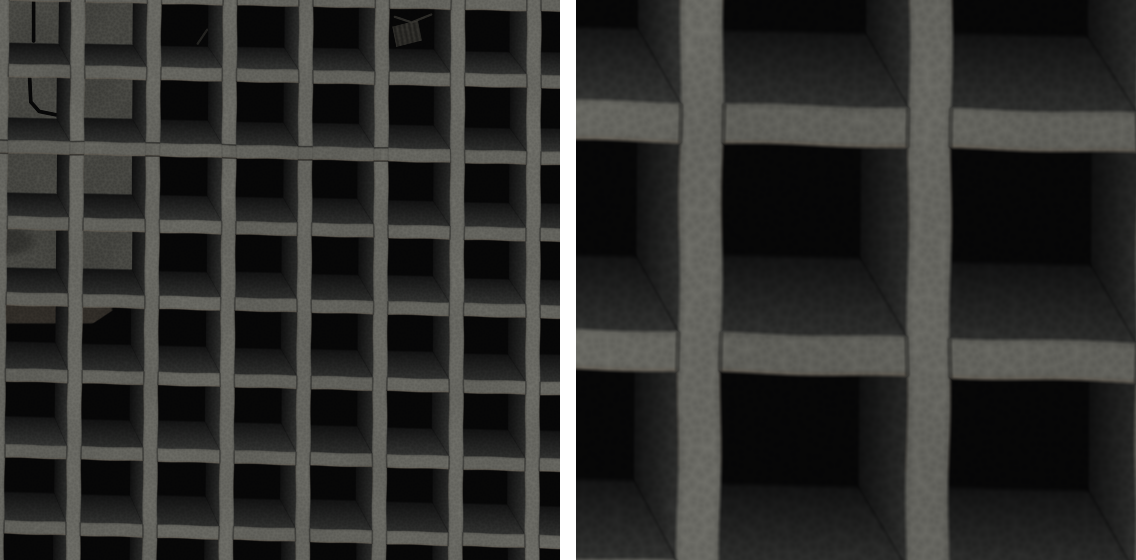
Left: the whole. Right: its middle third, enlarged.
This pattern is drawn by a three.js fragment shader. Its source:

```glsl
// Weathered grey egg-crate grille seen slightly askew, with deep dark cells and a pale panel behind one corner.
varying vec2 vUv;

// Grid: origin and pitch of the bars, drifting from one side to the other
const vec2 ORIGIN_X = vec2(0.0040, -0.0062);  // at top, at bottom
const vec2 PITCH_X  = vec2(0.1357, 0.1366);
const vec2 ORIGIN_Y = vec2(-0.0104, 0.0091);  // at left, at right
const vec2 PITCH_Y  = vec2(0.1359, 0.1370);
const vec2 BAR_HALF = vec2(0.094, 0.088);     // in cells
const float SOFT = 0.012;                     // edge softness in cells
const float RAIL_ROW = 2.0;                   // horizontal bar running unbroken
const float RAIL_END = 5.9;

const vec3 POST_COLOR  = vec3(0.405, 0.405, 0.382);
const vec3 SHELF_COLOR = vec3(0.385, 0.385, 0.362);
const vec3 VOID_COLOR  = vec3(0.026, 0.026, 0.027);
const vec3 DEEP_COLOR  = vec3(0.070, 0.071, 0.072);
const vec3 FRONT_COLOR = vec3(0.182, 0.185, 0.180);
const vec3 PANEL_COLOR = vec3(0.270, 0.270, 0.252);
const vec3 SCRAP_COLOR = vec3(0.230, 0.225, 0.205);
const float GRAIN_SCALE = 190.0;

vec2 hash2(vec2 p) {
  return fract(sin(vec2(dot(p, vec2(127.1, 311.7)), dot(p, vec2(269.5, 183.3)))) * 4375.85);
}

// Distance to the nearest scattered point
float cellular(vec2 p) {
  vec2 cell = floor(p), f = fract(p);
  float nearest = 2.0;
  for (int j = -1; j <= 1; j++)
    for (int i = -1; i <= 1; i++) {
      vec2 o = vec2(float(i), float(j));
      nearest = min(nearest, length(o + hash2(cell + o) - f));
    }
  return nearest;
}

// Slow mottling from layered sines, about -1 to 1
float stain(vec2 p) {
  return 0.5 * sin(p.x * 23.0 + 2.0 * sin(p.y * 17.0)) + 0.5 * sin(p.y * 41.0 + 2.0 * sin(p.x * 31.0));
}

float segment(vec2 p, vec2 a, vec2 b) {
  vec2 d = b - a;
  return length(p - a - d * clamp(dot(p - a, d) / dot(d, d), 0.0, 1.0));
}

float stroke(float d, float radius) {
  return 1.0 - smoothstep(radius - 0.001, radius + 0.001, d);
}

// What lies behind the cells: void, panel, cable and scraps
vec3 backdrop(vec2 p, vec2 id) {
  float slant = smoothstep(0.203, 0.197, p.x + 1.5 * max(p.y - 0.555, 0.0));
  float sliver = smoothstep(0.580, 0.575, p.y) * slant;
  float panel = step(id.x, 1.5) * (id.y < 3.5 ? 1.0 : sliver);
  vec3 tone = id.y < 3.5 ? PANEL_COLOR : vec3(0.19, 0.175, 0.155);
  float shadow = smoothstep(0.07, 0.03, length((p - vec2(0.01, 0.43)) * vec2(1.0, 2.0)));
  vec3 col = mix(VOID_COLOR, tone * (1.0 + 0.05 * stain(p) - 0.3 * shadow), panel);

  float cable = segment(p, vec2(0.060, -0.01), vec2(0.060, 0.073));
  cable = min(cable, segment(p, vec2(0.053, 0.14), vec2(0.055, 0.182)));
  cable = min(cable, segment(p, vec2(0.055, 0.182), vec2(0.070, 0.199)));
  cable = min(cable, segment(p, vec2(0.070, 0.199), vec2(0.100, 0.205)));
  col = mix(col, VOID_COLOR, stroke(cable, 0.0033));

  vec2 s = p - vec2(0.727, 0.060);
  s = vec2(s.x - 0.2 * s.y, s.y + 0.25 * s.x);
  float tag = stroke(max(abs(s.x) - 0.022, abs(s.y) - 0.017), 0.002);
  float wire = segment(p, vec2(0.705, 0.030), vec2(0.735, 0.040));
  wire = min(wire, segment(p, vec2(0.735, 0.040), vec2(0.770, 0.026)));
  col = mix(col, SCRAP_COLOR * (0.85 + 0.15 * sin(s.x * 700.0)), 0.8 * tag);
  col = mix(col, SCRAP_COLOR, 0.7 * stroke(wire, 0.002));
  float streak = segment(p, vec2(0.353, 0.078), vec2(0.370, 0.053));
  return mix(col, SCRAP_COLOR, 0.55 * stroke(streak, 0.002));
}

// Inside of a cell: q runs 0 to 1 across and down the opening
vec3 recess(vec2 p, vec2 q, vec2 id) {
  vec2 corner = vec2(mix(0.80, 0.71, p.x), mix(0.66, 0.53, p.y));
  corner += 0.03 * (hash2(id + 9.0) - 0.5);
  vec2 a = (q - corner) / (1.0 - corner);
  float front = max(a.x, a.y);                // 0 at the back, 1 at the face
  vec3 side = mix(DEEP_COLOR, FRONT_COLOR, clamp(front, 0.0, 1.0));
  side *= mix(1.0, 0.82 + 0.18 * q.y, step(a.y, a.x)) * (0.92 + 0.16 * hash2(id).x);
  side *= 1.0 - 0.18 * smoothstep(0.08, 0.0, abs(a.x - a.y));
  return mix(backdrop(p, id), side, smoothstep(-0.04, 0.06, front));
}

void main() {
  vec2 p = vec2(vUv.x, 1.0 - vUv.y);          // y measured downwards
  vec2 g = vec2((p.x - mix(ORIGIN_X.x, ORIGIN_X.y, p.y)) / mix(PITCH_X.x, PITCH_X.y, p.y),
                (p.y - mix(ORIGIN_Y.x, ORIGIN_Y.y, p.x)) / mix(PITCH_Y.x, PITCH_Y.y, p.x));
  vec2 bar = floor(g + 0.5);
  vec2 offset = g - bar + 0.004 * sin(p.yx * 60.0 + bar * 2.0);
  vec2 edge = abs(offset) - BAR_HALF;         // negative on a bar
  vec2 cover = 1.0 - smoothstep(-SOFT, SOFT, edge);
  float grain = cellular(p * GRAIN_SCALE) - 0.45;

  vec2 q = (fract(g) - BAR_HALF) / (1.0 - 2.0 * BAR_HALF);
  vec3 col = recess(p, q, floor(g)) * (1.0 + 0.20 * grain);

  // Bars, rounded a little darker at their rims
  vec2 rim = smoothstep(vec2(-0.035), vec2(0.0), edge);
  vec3 shelf = SHELF_COLOR * (1.0 - 0.10 * rim.y) * (0.97 + 0.06 * hash2(floor(g.xx)).x);
  shelf += vec3(0.03, 0.008, -0.008) * smoothstep(0.06, 0.09, offset.y);
  vec3 post = POST_COLOR * (1.0 - 0.10 * rim.x) * (0.98 + 0.04 * hash2(bar.xx).y);
  float wear = 1.0 + 0.12 * grain + 0.025 * stain(p);
  float rail = step(abs(bar.y - RAIL_ROW), 0.1) * step(g.x, RAIL_END);
  vec3 face = mix(shelf, post, cover.x * (1.0 - rail * cover.y));

  // Dark joints where one bar butts against another
  vec2 joint = smoothstep(vec2(0.018), vec2(0.003), abs(edge));
  float sideJoint = joint.x * cover.y * (1.0 - 0.75 * rail);
  float railJoint = joint.y * cover.x * rail;
  face *= wear * (1.0 - 0.30 * sideJoint - 0.40 * railJoint);
  gl_FragColor = vec4(mix(col, face, max(cover.x, cover.y)), 1.0);
}
```
